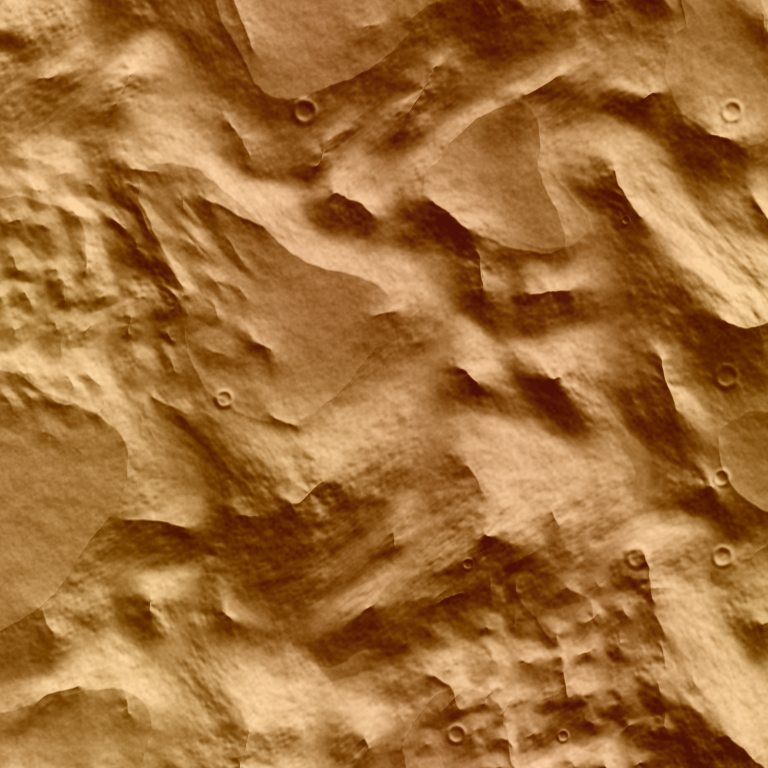
Give the GLSL for this texture, as a Shadertoy shader.

```glsl
// Eroded ochre highlands seen from above: ridged hills and flat mesas, lit from upper right.
// Cellular hills in three sizes, bent by layered sines, form a height field;
// its slope along the light direction picks the tone of a rust-to-cream ramp.

vec4 hash4(vec2 p) {
    vec4 q = fract(p.xyxy * vec4(0.1031, 0.1030, 0.0973, 0.1099));
    q += dot(q, q.wzxy + 33.33);
    return fract((q.xxyz + q.yzzw) * q.zywx);
}

float valueNoise(vec2 p) {
    vec2 i = floor(p), f = fract(p);
    f = f * f * (3.0 - 2.0 * f);
    float low = mix(hash4(i).x, hash4(i + vec2(1, 0)).x, f.x);
    float high = mix(hash4(i + vec2(0, 1)).x, hash4(i + vec2(1, 1)).x, f.x);
    return mix(low, high, f.y) - 0.5;
}

float roughness(vec2 p) {
    float sum = 0.0, amplitude = 1.0;
    for (int i = 0; i < 4; i++) {
        sum += amplitude * valueNoise(p);
        p = mat2(1.6, 1.2, -1.2, 1.6) * p + 17.3;
        amplitude *= 0.5;
    }
    return sum;
}

// Smooth union of two heights that leaves level ground at zero
float blend(float a, float b, float k) {
    return log2(max(exp2(k * a) + exp2(k * b) - 1.0, 0.01)) / k;
}

// One hill per cell: a sharp crest line, lobed flanks, sometimes a flat top
float hills(vec2 p, float seed, float mesaShare) {
    float height = 0.0;
    for (int j = -1; j <= 1; j++)
    for (int i = -1; i <= 1; i++) {
        vec2 cell = floor(p) + vec2(i, j);
        vec4 rnd = hash4(cell + seed);
        vec4 form = hash4(cell + seed + 71.7);
        vec2 q = p - cell - 0.25 - 0.5 * rnd.xy;
        float lobes = 1.0 + 0.18 * sin(3.0 * atan(q.y, q.x + 1e-5) + 6.28 * form.x);
        vec2 crest = vec2(cos(6.28 * rnd.z), sin(6.28 * rnd.z));
        float reach = 0.25 * form.y;
        q -= crest * clamp(dot(q, crest), -reach, reach);
        float size = mix(0.42, 0.82, rnd.w);
        float d = length(q) * lobes / size;
        float h = size * pow(max(1.0 - d, 0.0), mix(1.2, 1.7, form.z));
        if (form.w < mesaShare) h = min(h, size * mix(0.3, 0.5, form.y));
        height = blend(height, h, 14.0);
    }
    return height;
}

// Sparse small bowls with raised rims
float craters(vec2 p) {
    vec2 cell = floor(p);
    vec4 rnd = hash4(cell + 301.0);
    float radius = mix(0.04, 0.13, rnd.z * rnd.z);
    float d = length(fract(p) - 0.3 - 0.4 * rnd.xy) / radius;
    float rim = exp(-9.0 * (d - 1.0) * (d - 1.0)) - 0.5 * exp(-d * d);
    return step(rnd.w, 0.16) * radius * 0.45 * rim;
}

vec2 bend(vec2 p) {
    p += 0.030 * sin(p.yx * vec2(8.0, 9.5) + vec2(1.3, 4.1));
    p += 0.012 * sin(p.yx * vec2(23.0, 19.0) + vec2(2.7, 0.6));
    return p + 0.012 * vec2(roughness(p * 22.0), roughness(p * 22.0 + 50.0));
}

float terrain(vec2 uv) {
    vec2 p = bend(uv);
    float big = hills(p * 3.1 + 0.4, 11.0, 0.4) / 3.1;
    float small = hills(p * 7.5, 43.0, 0.1) / 7.5;
    float h = blend(big, small, 45.0);
    float rubble = smoothstep(0.15, 0.9, sin(uv.x * 5.0 + 4.2) * sin(uv.y * 6.0 + 1.0));
    h += 0.6 * rubble * hills(p * 21.0, 87.0, 0.0) / 21.0;
    h += roughness(uv * 45.0) * (0.0012 + 0.012 * h);
    return h + craters(uv * 9.0) / 9.0;
}

void mainImage(out vec4 fragColor, in vec2 fragCoord) {
    vec2 uv = fragCoord / iResolution.y;

    // Slope facing the light
    vec2 towardLight = vec2(0.4, 0.92);
    float stepSize = 0.0018;
    float facing = (terrain(uv - stepSize * towardLight)
                  - terrain(uv + stepSize * towardLight)) / (2.0 * stepSize);

    // Tone, with broad drifts of dust and fine grain
    float tone = 0.645 + 0.30 * facing / sqrt(1.0 + 0.6 * facing * facing);
    tone += 0.035 * sin(uv.x * 4.0 + 2.0 * sin(uv.y * 3.0) + 0.8);
    tone += 0.05 * valueNoise(uv * 230.0);
    tone = clamp(tone, 0.30, 0.98);

    // Rust to cream, drifting between olive and mauve
    vec3 color = vec3(tone, 1.1 * tone - 0.26, max(1.2 * tone - 0.55, 0.01));
    float tint = valueNoise(uv * 5.0 + 9.0) + 0.4 * sin(uv.x * 6.0 + 1.5);
    color += 0.03 * tint * vec3(-0.3, 0.6, -0.8);
    fragColor = vec4(clamp(color, 0.0, 1.0), 1.0);
}
```
